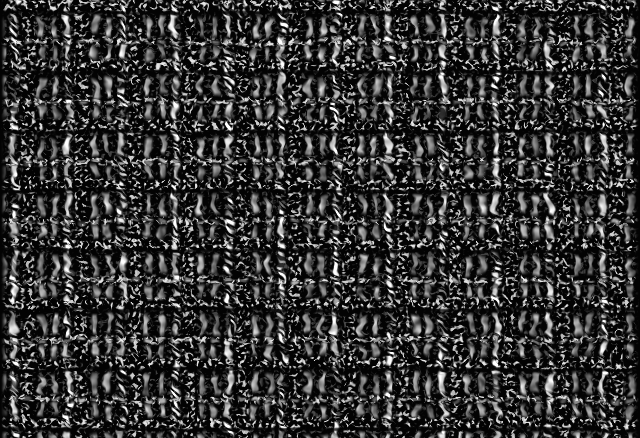
Reproduce this texture procedurally as a WebGL 2 fragment shader.

```glsl
#version 300 es
precision highp float;
// Black and grey woven cloth: soft vertical floats, twisted bright yarns and speckled bands.
uniform vec2 u_resolution;
out vec4 fragColor;

// Integer hash, two values in 0..1
vec2 hash2(vec2 cell) {
  uvec2 k = uvec2(ivec2(cell) + 4096);
  uint h = k.x * 1597334673u ^ k.y * 3812015801u;
  h = (h ^ (h >> 15)) * 2246822519u;
  h = (h ^ (h >> 13)) * 3266489917u;
  h ^= h >> 16;
  return vec2(h & 65535u, h >> 16) / 65535.0;
}

float slope(vec2 cell, vec2 offset) {
  return dot(hash2(cell) * 2.0 - 1.0, offset);
}

// Gradient noise, roughly -0.7..0.7
float noise(vec2 p) {
  vec2 i = floor(p), f = p - i, e = vec2(1, 0);
  vec2 s = f * f * f * (f * (f * 6.0 - 15.0) + 10.0);
  return 1.3 * mix(mix(slope(i, f), slope(i + e, f - e), s.x),
                   mix(slope(i + e.yx, f - e.yx), slope(i + 1.0, f - 1.0), s.x), s.y);
}

// Soft-edged interval
float span(float t, float start, float end, float soft) {
  return smoothstep(start - soft, start + soft, t) * (1.0 - smoothstep(end - soft, end + soft, t));
}

// Short curled fibres and flecks: noise contours chopped by a finer noise
float fibres(vec2 p) {
  p += 0.12 * vec2(noise(p * 2.1 + 31.0), noise(p * 2.1 + 67.0));
  float curl = 1.0 - smoothstep(0.04, 0.3, abs(noise(p * 2.3)));
  float chopped = curl * smoothstep(-0.08, 0.32, noise(p * 3.1 + 113.0));
  float fleck = smoothstep(0.2, 0.5, noise(p * vec2(2.7, 3.3) + 207.0));
  return max(chopped, 0.9 * fleck);
}

void main() {
  // One unit is one yarn column; four columns make a repeat, twelve repeats across
  vec2 cloth = gl_FragCoord.xy / u_resolution.y * 32.75;
  vec2 p = cloth + 0.25 * vec2(noise(cloth * 0.3 + 9.0), noise(cloth * 0.25 + 50.0));
  float column = floor(p.x + 1.4);
  float x = fract(p.x + 1.4) - 0.5;
  float kind = mod(column, 4.0);

  // Position down each horizontal repeat, with a ragged start per column
  float down = (32.75 - p.y) / 4.45 - 0.19;
  float t = fract(down);
  float row = floor(down);
  vec2 chance = hash2(vec2(column, row * 2.0 + step(0.52, t)));
  float ragged = t + 0.07 * (chance.x - 0.5) + 0.03 * noise(p * 2.0 + 15.0);
  float floats = span(ragged, 0.10, 0.42, 0.05) + span(ragged, 0.60, 0.81, 0.05);
  float bands = span(t, 0.82, 0.99, 0.03) + span(t, 0.46, 0.58, 0.03);

  // Wavering yarn outline
  float waver = x + 0.4 * noise(vec2(column * 5.37, p.y * 0.9)) + 0.22 * noise(p * 1.8);
  float girth = 0.3 + 0.2 * noise(vec2(column * 3.71 + 80.0, p.y * 1.2));
  float yarn = 1.0 - smoothstep(0.3, 1.0, abs(waver) / girth);

  // Curled fibres fill the fourth column and the bands, thin out elsewhere
  float speckle = fibres(p);
  float loose = kind > 2.5 ? 0.72 : 0.25;
  float shade = speckle * mix(loose, 0.8, bands);

  if (kind < 1.5) {
    // Soft grey floats
    float sheen = 0.42 + 0.14 * chance.y + 0.4 * noise(p * 1.7 + 21.0) - 0.4 * waver;
    shade = max(shade, yarn * floats * sheen);
  } else if (kind < 2.5) {
    // Bright twisted yarn: uneven slanted strands, sometimes merging into a long float
    float turn = p.y * 1.7 + waver * 1.3 + 0.9 * noise(p * 1.1 + 40.0);
    vec2 wear = hash2(vec2(column + 300.0, floor(turn)));
    float strand = abs(fract(turn) - 0.5) / (0.6 + 0.5 * wear.x);
    float core = 1.0 - smoothstep(0.1, 0.34, abs(waver + 0.2 * (wear.y - 0.5)));
    float twist = core * (1.0 - smoothstep(0.1, 0.42, strand)) * (0.4 + 0.65 * wear.x);
    float merged = floats * smoothstep(0.4, 0.7, chance.x);
    float bright = mix(twist, yarn * 0.75, merged);
    shade = max(shade, bright * (0.95 + 0.6 * noise(p * 1.5 + 5.0)));
  }

  // Horizontal dashes along the middle band
  float lift = (t - 0.525) * 4.45 + 0.35 * noise(p * 1.4 + 71.0);
  float dash = (1.0 - smoothstep(0.03, 0.2, abs(lift))) * (1.0 - smoothstep(0.12, 0.44, abs(x)));
  shade = max(shade, dash * (0.25 + 0.4 * chance.y));

  // Dark furrows between bands and a faint shadow between columns
  float furrow = abs(fract(t + 0.48 + 0.025 * noise(p * 0.8 + 90.0)) - 0.5) * 4.45;
  shade *= mix(0.25, 1.0, smoothstep(0.03, 0.2, furrow));
  shade *= 1.0 - 0.4 * smoothstep(0.38, 0.5, abs(x)) * (1.0 - 0.5 * bands);

  // Unlit side edges
  float side = min(gl_FragCoord.x, u_resolution.x - gl_FragCoord.x) / u_resolution.x;
  shade *= smoothstep(0.001, 0.011, side);

  fragColor = vec4(vec3(0.01 + 0.99 * clamp(shade * 1.12, 0.0, 1.0)), 1.0);
}
```
